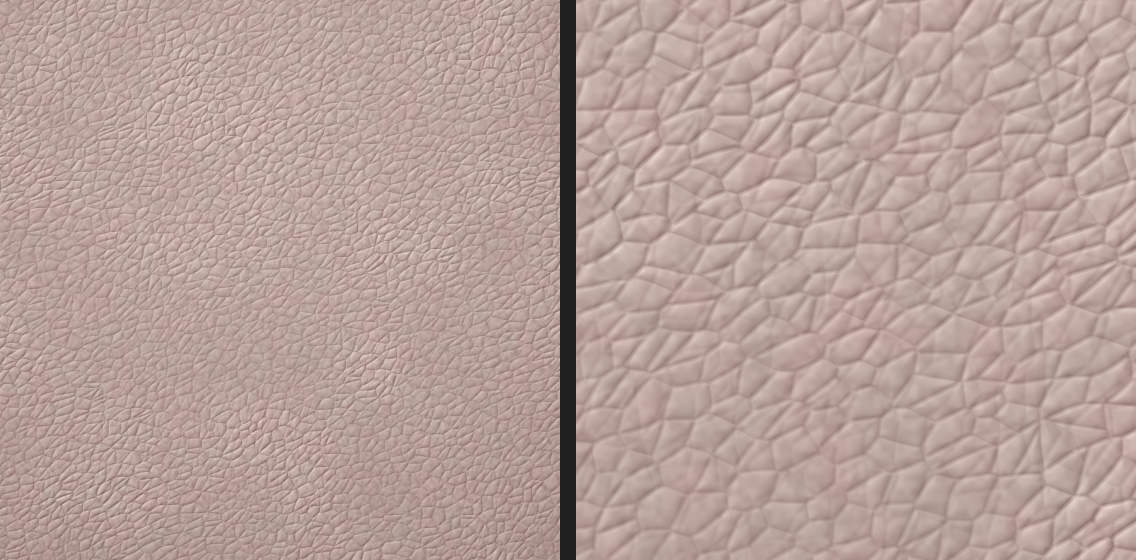
Left, the full canvas; right, a detail of the centre.
Reproduce this texture procedurally as a WebGL 2 fragment shader.

```glsl
#version 300 es
precision highp float;
// Pale pink leather: slanted, creased grains lit from the upper left.

uniform vec2 u_resolution;
out vec4 fragColor;

// Integer hash giving two values from 0 to 1 per lattice cell.
vec2 hash2(vec2 cell) {
    uvec2 v = uvec2(ivec2(cell)) * 1664525u + 1013904223u;
    v.x += v.y * 1664525u;
    v.y += v.x * 1664525u;
    v ^= v >> 16u;
    v.x += v.y * 1664525u;
    v.y += v.x * 1664525u;
    v ^= v >> 16u;
    return vec2(v & 65535u) / 65535.0;
}

float noise(vec2 p) {
    vec2 i = floor(p), f = fract(p);
    f = f * f * (3.0 - 2.0 * f);
    float low = mix(hash2(i).x, hash2(i + vec2(1, 0)).x, f.x);
    float high = mix(hash2(i + vec2(0, 1)).x, hash2(i + vec2(1, 1)).x, f.x);
    return mix(low, high, f.y);
}

// Distance to the nearest border between Voronoi cells.
float borderDistance(vec2 p) {
    vec2 i = floor(p), f = fract(p);
    vec2 nearestCell = vec2(0), nearest = vec2(0);
    float best = 9.0;
    for (int y = -1; y <= 1; y++)
    for (int x = -1; x <= 1; x++) {
        vec2 cell = vec2(x, y);
        vec2 r = cell + hash2(i + cell) - f;
        if (dot(r, r) < best) {
            best = dot(r, r);
            nearest = r;
            nearestCell = cell;
        }
    }
    float border = 9.0;
    for (int y = -2; y <= 2; y++)
    for (int x = -2; x <= 2; x++) {
        vec2 cell = nearestCell + vec2(x, y);
        vec2 r = cell + hash2(i + cell) - f;
        vec2 gap = r - nearest;
        if (dot(gap, gap) > 1e-5)
            border = min(border, dot(0.5 * (nearest + r), normalize(gap)));
    }
    return border;
}

// Coordinates measured along and across a direction.
vec2 alongAcross(vec2 p, float angle) {
    float c = cos(angle), s = sin(angle);
    return vec2(c * p.x + s * p.y, c * p.y - s * p.x);
}

// Height of the hide: main grains plus a fainter crossing set of creases.
float relief(vec2 p) {
    vec2 w = p + 0.035 * vec2(noise(p * 5.0), noise(p * 5.0 + 40.0));
    w += 0.006 * vec2(noise(p * 32.0 + 70.0), noise(p * 32.0 + 110.0));
    float grains = borderDistance(alongAcross(w, 0.52) * vec2(38, 62));
    float folds = borderDistance(alongAcross(w, 1.0) * vec2(34, 58) + 90.0);
    float depth = mix(0.45, 1.0, noise(p * 9.0 + 20.0));
    return depth * (1.0 - exp(-7.0 * grains) + 0.45 * (1.0 - exp(-6.0 * folds)));
}

void main() {
    vec2 p = gl_FragCoord.xy / u_resolution;

    // Slope towards the light, and shade inside the creases.
    vec2 toLight = 0.0014 * normalize(vec2(-0.7, 0.72));
    float away = relief(p - toLight), towards = relief(p + toLight);
    float tone = 0.22 * (away - towards);
    tone += 0.06 * (0.5 * (away + towards) - 0.62);

    // Fine pores and broad falloff of light.
    tone += 0.06 * (noise(p * 230.0) - 0.5) + 0.03 * (noise(p * 110.0 + 9.0) - 0.5);
    tone += 0.02 - 0.09 * dot(p - vec2(0.45, 0.75), p - vec2(0.45, 0.75));

    // Faint drift between rosy and grey.
    float rosy = noise(p * 45.0 + 30.0) - 0.5;
    vec3 color = vec3(0.72, 0.632, 0.602) + tone * vec3(0.96, 1.04, 1.04);
    color += rosy * vec3(0.012, -0.012, -0.01);
    fragColor = vec4(color, 1.0);
}
```
